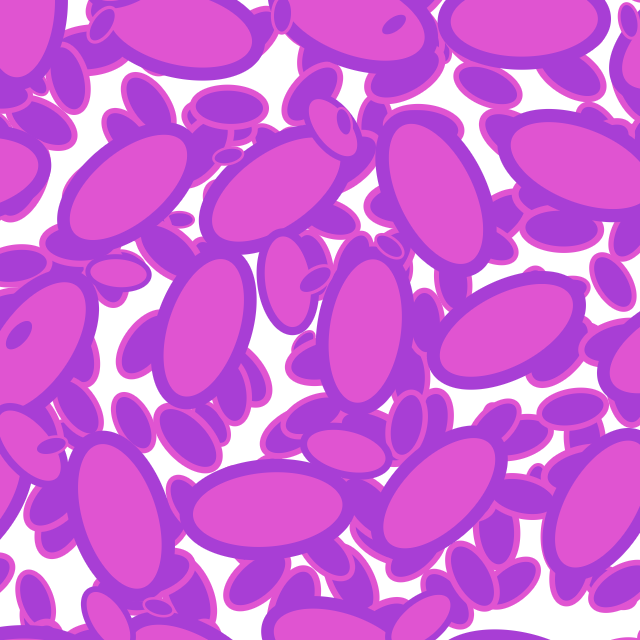
Reproduce this pattern procedurally as a WebGL 1 fragment shader.

```glsl
precision highp float;
// Scattered overlapping ovals in pink and violet on white.
// Each layer is a staggered, jittered grid of stroked ellipses of one shape;
// small pink-rimmed layers lie behind large violet-rimmed ones.

uniform vec2 u_resolution;

const vec3 WHITE = vec3(1.0);
const vec3 PINK = vec3(0.88, 0.33, 0.82);
const vec3 VIOLET = vec3(0.66, 0.245, 0.835);

const float ASPECT = 0.535;      // short axis over long axis
const float HALF_STROKE = 0.082; // half rim width over long axis
const float PI = 3.14159265;

// Four random values in 0..1 from a cell and a seed
vec4 hash4(vec2 cell, float seed) {
  vec4 q = fract(vec4(cell.xyx, seed) * vec4(0.1031, 0.1030, 0.0973, 0.1099));
  q += dot(q, q.wzxy + 33.33);
  return fract((q.xxyz + q.yzzw) * q.zywx);
}

vec2 rotate(vec2 p, float angle) {
  float c = cos(angle), s = sin(angle);
  return vec2(c * p.x + s * p.y, c * p.y - s * p.x);
}

// Approximate signed distance to an ellipse with the given radii
float ellipseDistance(vec2 p, vec2 radii) {
  float k0 = length(p / radii);
  float k1 = length(p / (radii * radii));
  return k0 * (k0 - 1.0) / max(k1, 1e-4);
}

// Antialiased coverage of the region where d < 0
float coverage(float d, float pixel) {
  return clamp(0.5 - d / pixel, 0.0, 1.0);
}

// Paints one rimmed oval over a base colour
vec3 paintOval(vec3 base, vec2 p, float size, vec3 rim, vec3 fill, float pixel) {
  float d = ellipseDistance(p, size * vec2(1.0, ASPECT));
  float halfRim = size * HALF_STROKE;
  vec3 color = mix(base, rim, coverage(d - halfRim, pixel));
  return mix(color, fill, coverage(d + halfRim, pixel));
}

// Paints a staggered grid of ovals; sizes holds the smallest and largest radius
vec3 paintLayer(vec3 base, vec2 uv, float cells, vec2 origin, float jitter,
                vec2 sizes, float density, float seed,
                vec3 rim, vec3 fill, float pixel) {
  vec2 grid = uv * cells - origin;
  vec2 home = floor(grid);
  vec3 color = base;
  for (int y = -1; y <= 1; y++) {
    for (int x = -1; x <= 1; x++) {
      vec2 cell = home + vec2(float(x), float(y));
      vec4 place = hash4(cell + 17.0, seed);
      vec4 form = hash4(cell + 71.0, seed + 5.3);
      vec2 center = cell + 0.5 + (place.xy - 0.5) * 2.0 * jitter;
      center.x += 0.5 * mod(cell.y, 2.0);
      vec2 p = rotate((grid - center) / cells, place.z * PI);
      float size = mix(sizes.x, sizes.y, form.x);
      if (form.y < density) {
        color = paintOval(color, p, size, rim, fill, pixel);
      }
    }
  }
  return color;
}

void main() {
  float pixel = 1.0 / u_resolution.y;
  vec2 uv = gl_FragCoord.xy * pixel;
  vec3 color = WHITE;

  // Background: pink-rimmed ovals, tiny to middling
  color = paintLayer(color, uv, 9.0, vec2(0.3, 0.6), 0.25, vec2(0.022, 0.040),
                     0.35, 3.1, PINK, VIOLET, pixel);
  color = paintLayer(color, uv, 8.0, vec2(0.0), 0.25, vec2(0.045, 0.066),
                     0.95, 11.7, PINK, VIOLET, pixel);
  color = paintLayer(color, uv, 8.0, vec2(0.5, 0.4), 0.25, vec2(0.045, 0.066),
                     0.9, 23.9, PINK, VIOLET, pixel);

  // Foreground: large violet-rimmed ovals, then smaller ones in their gaps
  vec2 largeOrigin = vec2(0.2, 0.35);
  color = paintLayer(color, uv, 4.0, largeOrigin, 0.12, vec2(0.120, 0.130),
                     1.0, 37.3, VIOLET, PINK, pixel);
  color = paintLayer(color, uv, 4.0, largeOrigin + vec2(0.5, 0.375), 0.12,
                     vec2(0.045, 0.078), 0.4, 41.9, VIOLET, PINK, pixel);

  // A few tiny pink-rimmed ovals on top
  color = paintLayer(color, uv, 6.0, vec2(0.7, 0.1), 0.3, vec2(0.021, 0.032),
                     0.25, 53.3, PINK, VIOLET, pixel);

  gl_FragColor = vec4(color, 1.0);
}
```
